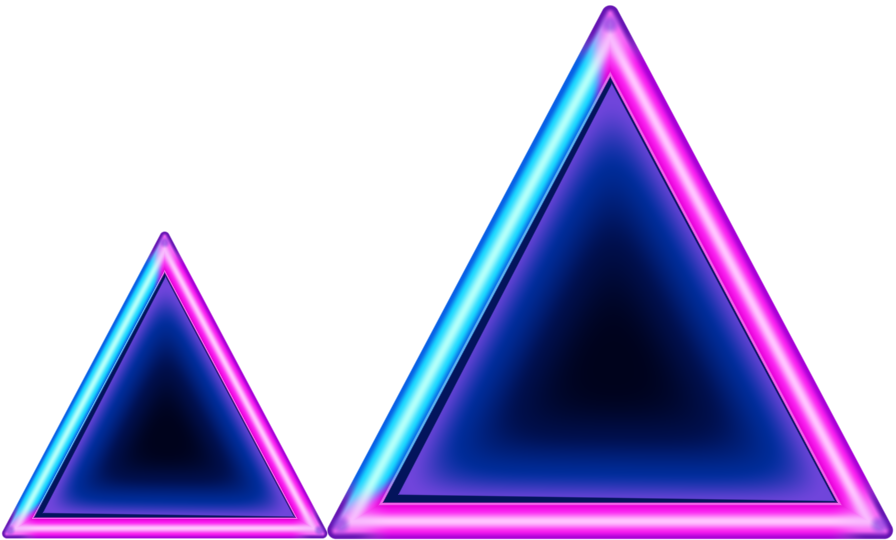
Write a WebGL 1 fragment shader that draws this background.

```glsl
precision highp float;
uniform vec2 u_resolution;

const float TUBE_WIDTH = 0.07;
const float CORNER_RADIUS = 0.016;

const vec3 PURPLE = vec3(0.44, 0.27, 0.86);
const vec3 BLUE = vec3(0.0, 0.18, 0.62);
const vec3 NAVY = vec3(0.0, 0.07, 0.34);
const vec3 MIDNIGHT = vec3(0.0, 0.01, 0.11);
const vec3 GAP = vec3(0.01, 0.08, 0.36);
const vec3 LILAC = vec3(0.95, 0.68, 0.99);
const vec3 VIOLET_RIM = vec3(0.40, 0.08, 0.70);

// Signed distance to a line, positive on its left
float lineDistance(vec2 p, vec2 a, vec2 b) {
    vec2 e = normalize(b - a);
    return dot(p - a, vec2(-e.y, e.x));
}

float segmentDistance(vec2 p, vec2 a, vec2 b) {
    vec2 e = b - a;
    return length(p - a - e * clamp(dot(p - a, e) / dot(e, e), 0.0, 1.0));
}

float maxPart(vec3 v) {
    return max(v.x, max(v.y, v.z));
}

// Distances to the right, base and left edges, positive outside
vec3 edgeDistances(vec2 p, vec2 apex, vec2 right, vec2 left) {
    return vec3(lineDistance(p, apex, right), lineDistance(p, right, left),
                lineDistance(p, left, apex));
}

float roundedTriangle(vec2 p, vec2 apex, vec2 right, vec2 left, float radius) {
    float d = maxPart(edgeDistances(p, apex, right, left));
    if (d > 0.0) {
        d = min(segmentDistance(p, apex, right),
            min(segmentDistance(p, right, left), segmentDistance(p, left, apex)));
    }
    return d - radius;
}

// Cross-section of a glowing tube, t = 0 inside to 1 outside
vec3 tubeColor(float t, vec3 inner, vec3 outer, vec3 body, vec3 core) {
    float depth = 0.5 - abs(t - 0.5);
    vec3 color = mix(t < 0.5 ? inner : outer, body, smoothstep(0.04, 0.25, depth));
    color = mix(color, core, smoothstep(0.2, 0.5, depth));
    float glint = 1.0 - smoothstep(0.01, 0.06, abs(t - 0.03));
    return mix(color, core, 0.5 * glint);
}

// Dark glass lit from its borders
vec3 panelColor(vec3 edges) {
    vec3 falloff = exp(25.0 * edges);
    float depth = -log(falloff.x + falloff.y + falloff.z) / 25.0;
    vec3 color = mix(PURPLE, BLUE, smoothstep(-0.015, 0.05, depth));
    color = mix(color, NAVY, smoothstep(0.03, 0.12, depth));
    return mix(color, MIDNIGHT, smoothstep(0.08, 0.2, depth));
}

// Triangle of unit height standing on the given point
vec3 drawTriangle(vec3 background, vec2 p, vec2 base, float size) {
    p = (p - base) / size;
    float pixel = 1.0 / (u_resolution.y * size);

    float outer = roundedTriangle(p, vec2(0.0, 0.984), vec2(0.514, 0.016),
                                  vec2(-0.514, 0.016), CORNER_RADIUS);
    vec3 frame = edgeDistances(p, vec2(0.0, 0.866), vec2(0.426, 0.068),
                               vec2(-0.426, 0.068));
    vec3 panel = edgeDistances(p, vec2(0.003, 0.853), vec2(0.421, 0.071),
                               vec2(-0.397, 0.083));

    // Cyan left side blending into the pink right side and base
    float inner = maxPart(frame);
    float t = clamp(inner / TUBE_WIDTH, 0.0, 1.0);
    vec3 cyan = tubeColor(t, vec3(0.03, 0.40, 0.90), vec3(0.03, 0.38, 0.90),
                          vec3(0.10, 0.84, 1.0), vec3(0.70, 1.0, 0.98));
    vec3 pink = tubeColor(t, vec3(0.90, 0.0, 0.84), vec3(0.66, 0.0, 0.84),
                          vec3(0.98, 0.12, 0.94), vec3(1.0, 0.77, 1.0));
    float leftness = smoothstep(0.0, 0.07, frame.z - max(frame.x, frame.y));
    vec3 tube = mix(pink, cyan, leftness);

    // Corner caps
    float corner = min(distance(p, vec2(0.0, 0.965)),
                       distance(vec2(abs(p.x), p.y), vec2(0.505, 0.026)));
    float nearCorner = 1.0 - smoothstep(0.03, 0.1, corner);
    tube = mix(tube, LILAC, 0.5 * nearCorner);
    tube = mix(tube, VIOLET_RIM, nearCorner * smoothstep(-0.016, -0.003, outer));
    tube = mix(tube, PURPLE, 0.55 * (1.0 - smoothstep(0.005, 0.022, corner)));

    // Layers from the glass outward
    vec3 color = mix(panelColor(panel), GAP, smoothstep(-pixel, pixel, maxPart(panel)));
    color = mix(color, tube, smoothstep(-pixel, pixel, inner));
    return mix(color, background, smoothstep(-pixel, pixel, outer));
}

void main() {
    vec2 p = gl_FragCoord.xy / u_resolution.y;
    vec3 color = vec3(1.0);
    color = drawTriangle(color, p, vec2(0.305, 0.003), 0.568);
    color = drawTriangle(color, p, vec2(1.130, 0.002), 0.988);
    gl_FragColor = vec4(color, 1.0);
}
```
